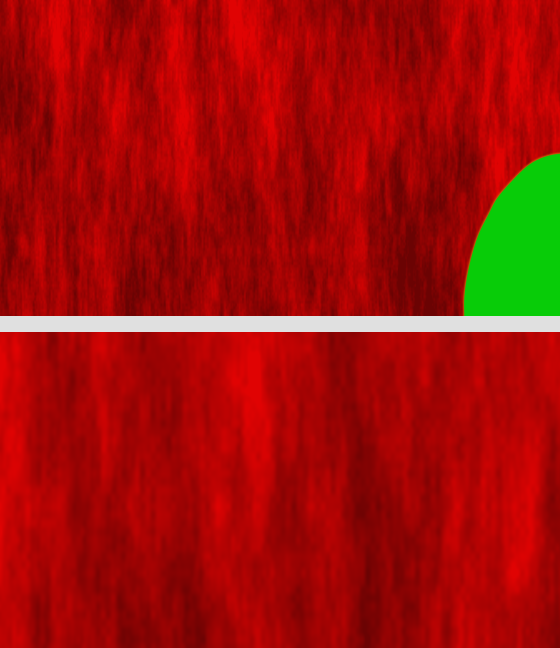
Top: the whole. Bottom: its middle third, enlarged.
This texture is drawn by a WebGL 1 fragment shader. Its source:

```glsl
precision highp float;
// Vertical red fibres with a smooth green dome in the lower right corner.

uniform vec2 u_resolution;

// Fibres (lengths are in canvas heights)
const float RED_MEAN = 0.652;
const float RED_CONTRAST = 1.12;
const float RED_MIN = 0.42;
const float RED_MAX = 0.88;
const float FIBRE_DENSITY = 7.0;
const float FIBRE_STRETCH = 6.0;
const float LACUNARITY = 1.9;
const float GAIN = 0.85;
const int OCTAVES = 6;
const float SWAY = 0.006;
const float GRAIN_DENSITY = 190.0;
const float GRAIN_STRENGTH = 0.07;

// Dome: a superellipse centred on the right border
const float DOME_CENTRE_Y = 0.028;
const vec2 DOME_RADII = vec2(0.303, 0.486);
const float DOME_POWER = 1.8;
const float DOME_WOBBLE = 0.004;
const float EDGE_SOFTNESS = 0.0022;
const float RIM_WIDTH = 0.0045;
const vec3 DOME_COLOUR = vec3(0.03, 0.80, 0.03);
const vec3 RIM_COLOUR = vec3(0.80, 0.38, 0.03);

float hash(vec2 p) {
  return fract(sin(dot(p, vec2(127.1, 311.7))) * 43758.5453);
}

float valueNoise(vec2 p) {
  vec2 cell = floor(p);
  vec2 f = fract(p);
  f = f * f * (3.0 - 2.0 * f);
  float low = mix(hash(cell), hash(cell + vec2(1.0, 0.0)), f.x);
  float high = mix(hash(cell + vec2(0.0, 1.0)), hash(cell + vec2(1.0, 1.0)), f.x);
  return mix(low, high, f.y);
}

// Sum of vertically stretched noise layers, from 0 to 1
float fibres(vec2 p) {
  p.x += SWAY * (valueNoise(p * vec2(9.0, 7.0)) - 0.5);
  vec2 q = p * FIBRE_DENSITY * vec2(1.0, 1.0 / FIBRE_STRETCH);
  float sum = 0.0;
  float total = 0.0;
  float weight = 1.0;
  for (int i = 0; i < OCTAVES; i++) {
    sum += weight * valueNoise(q);
    total += weight;
    weight *= GAIN;
    q = q * LACUNARITY + vec2(17.3, 9.7);
  }
  return sum / total;
}

// Approximate signed distance to the dome, negative inside
float domeDistance(vec2 p, float aspect) {
  vec2 d = vec2(aspect - p.x, max(p.y - DOME_CENTRE_Y, 0.0));
  vec2 q = max(d / DOME_RADII, vec2(0.0001));
  vec2 powered = pow(q, vec2(DOME_POWER));
  float radius = pow(powered.x + powered.y, 1.0 / DOME_POWER);
  vec2 slope = pow(q / radius, vec2(DOME_POWER - 1.0)) / DOME_RADII;
  float wobble = DOME_WOBBLE * (valueNoise(p * 16.0) - 0.5);
  return (radius - 1.0) / length(slope) + wobble;
}

void main() {
  vec2 p = gl_FragCoord.xy / u_resolution.y;
  float aspect = u_resolution.x / u_resolution.y;

  // Fibres with a little fine grain
  float grain = valueNoise(p * GRAIN_DENSITY * vec2(1.0, 0.6)) - 0.5;
  float red = RED_MEAN + RED_CONTRAST * (fibres(p) - 0.5) + GRAIN_STRENGTH * grain;
  vec3 colour = vec3(clamp(red, RED_MIN, RED_MAX), 0.01, 0.01);

  // Glowing rim, then the flat dome
  float d = domeDistance(p, aspect);
  float softness = max(EDGE_SOFTNESS, 0.7 / u_resolution.y);
  float rim = exp(-pow(max(d, 0.0) / RIM_WIDTH, 2.0));
  colour = mix(colour, RIM_COLOUR, 0.85 * rim);
  colour = mix(colour, DOME_COLOUR, 1.0 - smoothstep(-softness, softness, d));

  gl_FragColor = vec4(colour, 1.0);
}
```
